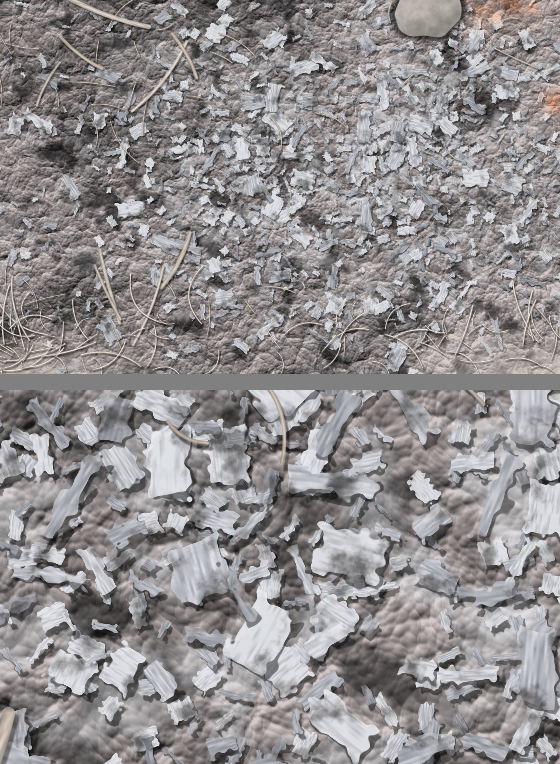
Top: the whole. Bottom: its middle third, enlarged.
Give the GLSL for this texture, as a Shadertoy shader.

```glsl
const vec3 SOIL_TINT = vec3(1.04, 0.985, 0.98);
const vec3 ICE_GREY = vec3(0.54, 0.55, 0.59);
const vec3 ICE_WHITE = vec3(0.91, 0.92, 0.94);
const vec3 STRAW = vec3(0.80, 0.74, 0.68);
const vec3 CREAM = vec3(0.89, 0.85, 0.81);
const vec3 STONE = vec3(0.70, 0.68, 0.65);
const vec3 RUST = vec3(0.76, 0.47, 0.31);
const vec2 LIGHT = vec2(-0.3, 0.95);
const vec2 SHADOW = vec2(-0.003, 0.005);
const float SOIL_LEVEL = 0.46;
const float RELIEF = 0.38;
const float SHARD_DENSITY = 0.85;
const int LITTER = 45;
const int STALKS = 9;
const int GRASS = 90;

float hash(vec2 p) {
    vec3 q = fract(p.xyx * 0.1031);
    q += dot(q, q.yzx + 33.33);
    return fract((q.x + q.y) * q.z);
}

vec2 hash2(vec2 p) { return vec2(hash(p), hash(p + 57.3)); }

vec4 random4(float i, float seed) {
    return vec4(hash2(vec2(i, seed)), hash2(vec2(i + 0.5, seed + 19.7)));
}

float noise(vec2 p) {
    vec2 c = floor(p), f = fract(p);
    f = f * f * (3.0 - 2.0 * f);
    return mix(mix(hash(c), hash(c + vec2(1, 0)), f.x),
               mix(hash(c + vec2(0, 1)), hash(c + vec2(1, 1)), f.x), f.y);
}

float fbm(vec2 p) {
    float sum = 0.0, amp = 0.5;
    for (int i = 0; i < 5; i++) {
        sum += amp * noise(p);
        p = mat2(1.6, 1.2, -1.2, 1.6) * p + 7.1;
        amp *= 0.5;
    }
    return sum;
}

mat2 rotation(float a) { return mat2(cos(a), -sin(a), sin(a), cos(a)); }

// Pixel coverage of a shape from its signed distance
float cover(float d) { return clamp(0.5 - d * iResolution.y, 0.0, 1.0); }

// Rounded clods, one per cell
float clods(vec2 p) {
    vec2 c = floor(p);
    float d = 1.0;
    for (int k = 0; k < 9; k++) {
        vec2 id = c + vec2(k % 3 - 1, k / 3 - 1);
        vec2 r = p - id - hash2(id);
        d = min(d, dot(r, r));
    }
    return 1.0 - d;
}

float soilHeight(vec2 p) {
    p += 0.014 * vec2(noise(p * 30.0), noise(p * 30.0 + 9.0));
    return 0.032 * fbm(p * 8.0) + 0.010 * clods(p * 26.0)
         + 0.005 * clods(p * 60.0) + 0.002 * clods(p * 150.0);
}

vec3 soil(vec2 p) {
    float e = 0.003;
    float slope = (soilHeight(p) - soilHeight(p + e * LIGHT)) / e;
    float tone = SOIL_LEVEL + RELIEF * slope + 0.4 * (fbm(p * 5.0) - 0.48);
    tone += 0.14 * (noise(p * 170.0) - 0.5) + 0.08 * smoothstep(0.6, 1.3, p.x);
    tone *= mix(0.45, 1.0, smoothstep(0.22, 0.42, fbm(p * 17.0 + 3.0)));
    return clamp(tone, 0.09, 0.8) * SOIL_TINT;
}

// Where ice gathers
float iceAmount(vec2 p) {
    vec2 q = (p - vec2(0.98, 0.56)) / vec2(0.64, 0.36);
    return 0.06 + exp(-dot(q, q)) * (0.45 + 0.8 * noise(p * 7.0));
}

// Broken, fibrous slabs of ice in jittered cells
void addShards(inout vec3 col, vec2 p, float scale, float seed) {
    vec2 c = floor(p * scale);
    for (int k = 0; k < 9; k++) {
        vec2 id = c + vec2(k % 3 - 1, k / 3 - 1);
        vec4 r = random4(id.x + seed, id.y + seed);
        vec2 centre = (id + 0.15 + 0.7 * r.xy) / scale;
        if (hash(id + seed + 31.0) > SHARD_DENSITY * iceAmount(centre)) continue;
        mat2 turn = rotation(6.2832 * r.z);
        vec2 q = turn * (p - centre) * scale;
        vec2 size = vec2(mix(0.25, 0.55, r.w), mix(0.07, 0.27, r.x * r.y * 2.0));
        float ragged = 0.16 * (noise(q * 9.0 + id) - 0.5);
        vec2 b = abs(q) - size;
        vec2 s = abs(q + turn * SHADOW * scale) - size;
        float d = (max(b.x, b.y) + ragged) / scale;
        float shade = (max(s.x, s.y) + ragged) / scale;
        float fibre = noise(vec2(q.x * 5.0, q.y * 32.0) + id * 7.0);
        float worn = smoothstep(0.2, 0.5, fbm(p * 45.0 + seed));
        vec3 ice = mix(ICE_GREY, ICE_WHITE, clamp(0.7 * fibre + 0.9 * r.y - 0.2, 0.0, 1.0));
        col *= 1.0 - 0.45 * cover(shade * 0.6);
        col = mix(col, ice, cover(d) * mix(0.3, 0.92, worn));
    }
}

float strawDistance(vec2 q, float len, float bend) {
    float t = clamp(q.x / len, 0.0, 1.0);
    return length(vec2(q.x - t * len, q.y - 4.0 * bend * len * t * (1.0 - t)));
}

// One bent stem with a rounded body and a cast shadow
void addStraw(inout vec3 col, vec2 p, vec2 start, float angle, float len,
              float bend, float width, vec3 tint) {
    mat2 turn = rotation(angle);
    vec2 q = turn * (p - start);
    float d = strawDistance(q, len, bend);
    float s = strawDistance(q + turn * SHADOW, len, bend);
    col *= 1.0 - 0.4 * cover((s - width) * 0.5);
    float body = 1.08 - 0.3 * d / width + 0.2 * (noise(q * vec2(50, 300)) - 0.5);
    col = mix(col, tint * body, 0.9 * cover(d - width));
}

void mainImage(out vec4 fragColor, in vec2 fragCoord) {
    vec2 p = fragCoord / iResolution.y;
    float right = iResolution.x / iResolution.y;
    vec3 col = soil(p);

    // Powdery frost and ice shards
    float frost = smoothstep(0.42, 0.72, fbm(p * 24.0 + 5.0));
    col = mix(col, ICE_WHITE, 0.6 * frost * min(iceAmount(p), 1.0));
    addShards(col, p, 36.0, 11.0);
    addShards(col, p, 21.0, 47.0);
    addShards(col, p, 13.0, 83.0);

    // Rusty earth at the upper right
    vec2 rustA = (p - vec2(right - 0.15, 0.99)) / vec2(0.10, 0.06);
    vec2 rustB = (p - vec2(right - 0.01, 0.72)) / vec2(0.05, 0.04);
    float rust = exp(-dot(rustA, rustA)) + exp(-dot(rustB, rustB));
    col = mix(col, RUST * (0.5 + col), 0.8 * rust * noise(p * 40.0));

    // Stone at the top edge
    vec2 q = p - vec2(1.14, 0.975);
    float edge = 0.025 * (noise(p * 22.0) - 0.5);
    float stone = length(q * vec2(0.85, 1.0)) - 0.073 + edge;
    col *= 1.0 - 0.6 * (1.0 - smoothstep(0.0, 0.02, stone));
    float grain = 0.8 + 0.35 * fbm(p * 50.0) + 2.0 * dot(q, LIGHT);
    col = mix(col, STONE * grain, cover(stone));

    // Fine litter, then thick stalks on the left
    for (int i = 0; i < LITTER; i++) {
        vec4 r = random4(float(i), 5.0);
        float y = i % 3 == 0 ? 0.3 * r.y : mix(0.6, 1.0, r.y);
        addStraw(col, p, vec2(r.x * r.x * right, y), 6.2832 * r.z, 0.04 + 0.1 * r.w,
                 0.3 * (r.y - 0.5), 0.0011 + 0.001 * r.x, STRAW);
    }
    for (int i = 0; i < STALKS; i++) {
        vec4 r = random4(float(i), 23.0);
        float y = i % 2 == 0 ? mix(0.8, 1.02, r.y) : mix(0.26, 0.4, r.y);
        addStraw(col, p, vec2(0.05 + 0.5 * r.x, y), -2.4 + 2.2 * r.z, 0.13 + 0.13 * r.w,
                 0.16 * (r.x - 0.5), 0.003 + 0.0035 * r.y, mix(STRAW, CREAM, r.w));
    }

    // Soft pale grass in the lower corners
    float low = 1.0 - smoothstep(0.0, 0.19, p.y + 0.06 * noise(p * 12.0));
    float corner = smoothstep(0.2, 0.75, abs(p.x - 0.5 * right));
    col = mix(col, CREAM, 0.7 * low * corner * (0.4 + fbm(p * 30.0)));
    for (int i = 0; i < GRASS; i++) {
        vec4 r = random4(float(i), 61.0);
        float x = i % 2 == 0 ? 0.55 * r.x * r.x : right - 0.75 * r.x * r.x;
        addStraw(col, p, vec2(x, 0.16 * r.y - 0.02), 3.1416 * r.z, 0.05 + 0.13 * r.w * r.w,
                 0.5 * (r.y - 0.5), 0.001 + 0.0014 * r.w, CREAM);
    }
    fragColor = vec4(clamp(col, 0.0, 1.0), 1.0);
}
```
